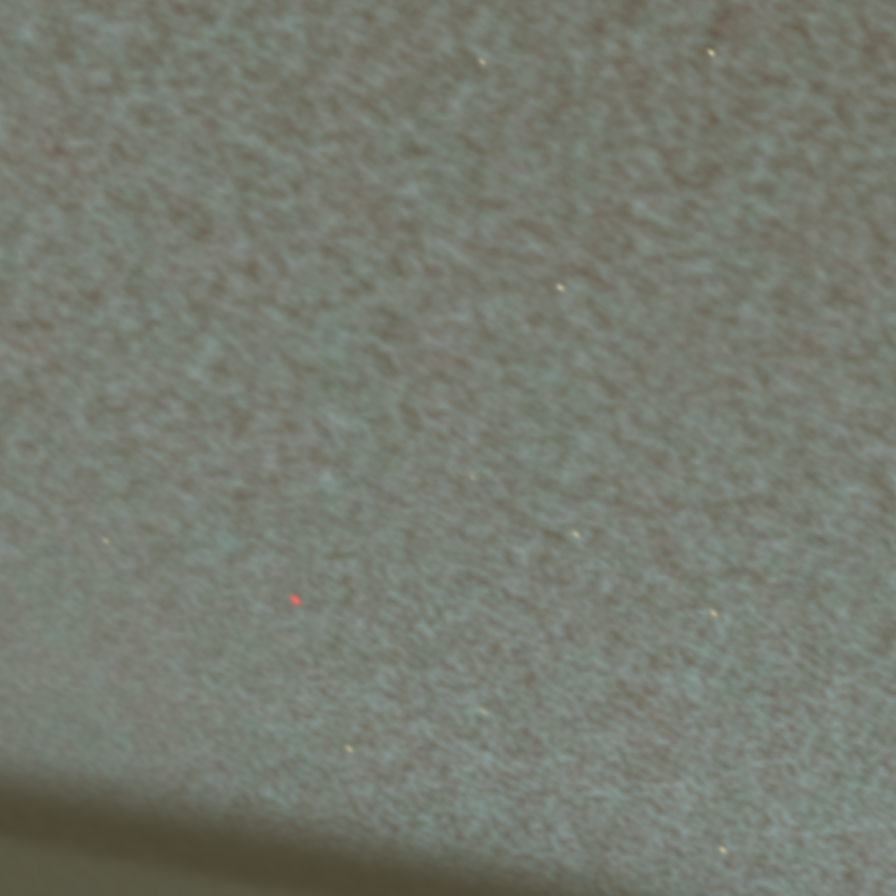
Give the GLSL for this texture, as a Shadertoy shader.

```glsl
// Draws a softly lit, mottled grey-green surface with a dark curved edge and sparse glints.

const vec3 BROWN = vec3(0.42, 0.40, 0.345);
const vec3 TEAL = vec3(0.52, 0.575, 0.55);
const vec3 SHADOW = vec3(0.325, 0.305, 0.23);
const vec3 LEDGE = vec3(0.37, 0.36, 0.285);
const vec3 GLINT = vec3(0.78, 0.76, 0.60);
const vec3 RED_GLINT = vec3(0.95, 0.42, 0.40);

vec2 hash22(vec2 p) {
    vec3 q = fract(p.xyx * vec3(0.1031, 0.1030, 0.0973));
    q += dot(q, q.yzx + 33.33);
    return fract((q.xx + q.yz) * q.zy);
}

float cornerSlope(vec2 cell, vec2 corner, vec2 f) {
    return dot(hash22(cell + corner) * 2.0 - 1.0, f - corner);
}

// Signed gradient noise, roughly -0.6 to 0.6
float gradientNoise(vec2 p) {
    vec2 cell = floor(p);
    vec2 f = fract(p);
    vec2 u = f * f * f * (f * (f * 6.0 - 15.0) + 10.0);
    float low = mix(cornerSlope(cell, vec2(0, 0), f), cornerSlope(cell, vec2(1, 0), f), u.x);
    float high = mix(cornerSlope(cell, vec2(0, 1), f), cornerSlope(cell, vec2(1, 1), f), u.x);
    return mix(low, high, u.y);
}

// Turns the grain axis to x and compresses it, so that grains stretch along it
vec2 grainSpace(vec2 p, float angle, float stretch) {
    float c = cos(angle);
    float s = sin(angle);
    return vec2((c * p.x + s * p.y) / stretch, c * p.y - s * p.x) + 7.0;
}

// Blotches, grains and fine grit; fineness shifts weight to the small scales
float mottle(vec2 p, float fineness) {
    float blotches = gradientNoise(p * 27.0) * 0.45;
    float grains = gradientNoise(p * 62.0 + 19.3) * mix(0.9, 0.6, fineness);
    float grit = gradientNoise(p * 118.0 + 41.7) * mix(0.4, 0.85, fineness);
    return blotches + grains + grit;
}

// Soft elongated spot
float spot(vec2 p, vec2 center, float radius) {
    vec2 d = grainSpace(p - center, -0.7, 1.5) - 7.0;
    return exp(-dot(d, d) / (radius * radius));
}

// Sparse glints, at most one per grid cell
float glints(vec2 p, float cells, float density) {
    vec2 id = floor(p * cells);
    vec2 pick = hash22(id + 53.0);
    vec2 center = (id + 0.15 + 0.7 * hash22(id + 11.0)) / cells;
    return step(pick.x, density) * mix(0.3, 0.9, pick.y) * spot(p, center, 0.0033);
}

void mainImage(out vec4 fragColor, in vec2 fragCoord) {
    vec2 uv = fragCoord / iResolution.xy;
    vec2 p = uv * vec2(iResolution.x / iResolution.y, 1.0);

    // Broad light: brightest at the lower right, dimmest at the upper right
    float light = 0.62 - 0.16 * uv.y + uv.x * (0.12 - 0.3 * uv.y);

    // Grain, finer toward the bottom and calmer at the lower left
    vec2 g = grainSpace(p, -0.5, 1.45);
    float fineness = 1.0 - smoothstep(0.1, 0.7, uv.y);
    float calm = 1.0 - smoothstep(0.0, 0.55, length(uv - vec2(0.0, 0.15)));
    float contrast = mix(0.72, 0.3, calm);
    float tone = light + contrast * mottle(g, fineness);
    vec3 color = mix(BROWN, TEAL, tone);

    // Faint drift between warm and green hues
    float hue = gradientNoise(g * 48.0 + 83.0) + gradientNoise(p * 9.0 + 5.0);
    color += hue * vec3(0.016, -0.012, -0.006);

    // Glints
    color = mix(color, GLINT, glints(p, 7.0, 0.24));
    color = mix(color, RED_GLINT, spot(p, vec2(0.33, 0.33), 0.0042));

    // Shadowed edge with a paler ledge below it
    float edge = uv.y - 0.135 + 0.18 * uv.x + 0.03 * uv.x * uv.x;
    float ledge = 1.0 - smoothstep(-0.085, -0.055, edge);
    vec3 under = mix(SHADOW, LEDGE, ledge) + 0.012 * gradientNoise(g * 62.0);
    color = mix(under, color, smoothstep(-0.04, 0.045, edge));
    color *= 1.0 - 0.06 * (1.0 - smoothstep(0.0, 0.13, edge));

    fragColor = vec4(color, 1.0);
}
```
